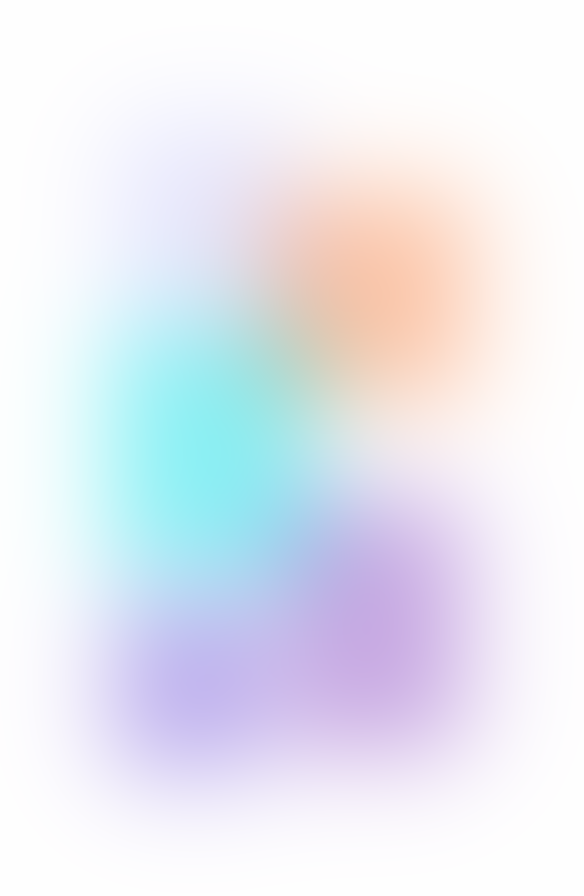
Reproduce this background procedurally as a WebGL 1 fragment shader.

```glsl
precision highp float;

uniform vec2 u_resolution;

// Blur radius in canvas heights, paper colour, and the light each ink absorbs
#define BLUR 0.0586
#define PAPER vec3(0.998, 0.997, 0.998)
#define LAVENDER_INK vec3(0.100, 0.095, 0.005)
#define PEACH_INK vec3(0.010, 0.240, 0.365)
#define CYAN_INK vec3(0.480, 0.055, 0.040)
#define ORCHID_INK vec3(0.230, 0.360, 0.120)
#define VIOLET_INK vec3(0.290, 0.350, 0.075)

// Smooth approximation of the Gaussian integral
vec2 gaussianStep(vec2 distance) {
  vec2 z = clamp(distance / BLUR, -5.0, 5.0);
  return 1.0 / (1.0 + exp(-z * (1.5976 + 0.07056 * z * z)));
}

// Coverage of a rectangle after a Gaussian blur
float blurredBox(vec2 p, vec2 center, vec2 halfSize) {
  vec2 d = p - center;
  vec2 coverage = gaussianStep(d + halfSize) - gaussianStep(d - halfSize);
  return coverage.x * coverage.y;
}

void main() {
  // Centred coordinates, one unit per canvas height
  vec2 p = (gl_FragCoord.xy - 0.5 * u_resolution) / u_resolution.y;

  // Upper glows
  vec3 absorbed = LAVENDER_INK * blurredBox(p, vec2(-0.094, 0.253), vec2(0.101, 0.111));
  absorbed += PEACH_INK * blurredBox(p, vec2(0.086, 0.171), vec2(0.112, 0.115));

  // Middle glow
  absorbed += CYAN_INK * blurredBox(p, vec2(-0.090, -0.003), vec2(0.113, 0.138));

  // Lower glows
  absorbed += ORCHID_INK * blurredBox(p, vec2(0.092, -0.199), vec2(0.100, 0.140));
  absorbed += VIOLET_INK * blurredBox(p, vec2(-0.115, -0.266), vec2(0.083, 0.094));

  gl_FragColor = vec4(PAPER - absorbed, 1.0);
}
```
